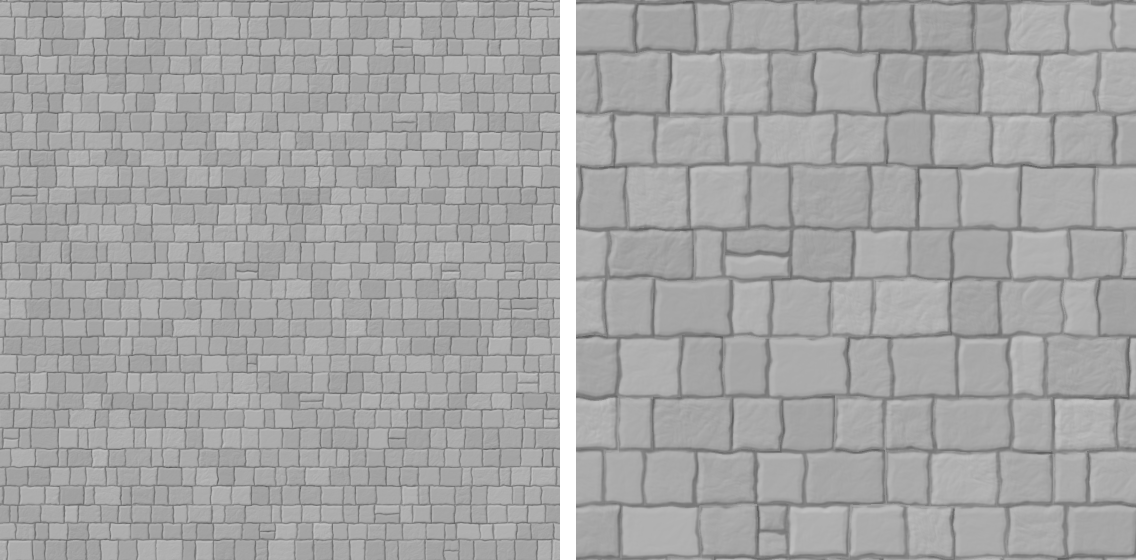
Left: the whole. Right: its middle third, enlarged.
Reproduce this texture map procedurally as a WebGL 1 fragment shader.

```glsl
precision highp float;
// Grey split-stone wall: thirty uneven courses of roughly square blocks.
// Jittered grid edges give the blocks, a rounded-box distance the joints and
// bevels, and a directional height difference lights the chiselled faces.

uniform vec2 u_resolution;

#define ROWS 30.0          // courses down the tile
#define COLS 30.0          // blocks along a course
#define ROW_JITTER 0.20    // unevenness of course heights
#define COL_JITTER 0.56    // unevenness of block widths
#define WOBBLE 0.07        // waviness of the joints
#define JOINT_WIDTH 0.055  // half width of the soft dark joint
#define JOINT_DEPTH 0.19   // darkening in the joint
#define BEVEL 0.13         // width of the worn block edge
#define ROUGHNESS 0.95     // height of the chisel marks
#define RELIEF 0.14        // strength of the lighting
#define TONE_SPREAD 0.065  // brightness change between blocks
#define STONE 0.662        // mean face brightness

float hash(vec2 p) {
  vec3 q = fract(vec3(p.xyx) * 0.1031);
  q += dot(q, q.yzx + 33.33);
  return fract((q.x + q.y) * q.z);
}

// Value noise that repeats after a whole number of cells.
float noise(vec2 p, float period) {
  vec2 i = floor(p);
  vec2 f = fract(p);
  f = f * f * (3.0 - 2.0 * f);
  vec2 a = mod(i, period);
  vec2 b = mod(i + 1.0, period);
  return mix(mix(hash(a), hash(vec2(b.x, a.y)), f.x),
             mix(hash(vec2(a.x, b.y)), hash(b), f.x), f.y);
}

// Fine stone grain with slanted, creased chisel marks.
float chisel(vec2 p) {
  float sum = 0.0;
  float amp = 0.5;
  p += 0.25 * noise(p * 2.0, 512.0);
  for (int i = 0; i < 4; i++) {
    sum += amp * abs(2.0 * noise(p * 3.0, 512.0) - 1.0);
    p = mat2(1.5, 1.1, -1.3, 1.6) * p + 7.3;
    amp *= 0.55;
  }
  return sum;
}

float rowEdge(float i) {
  return i + ROW_JITTER * (hash(vec2(mod(i, ROWS), 71.0)) - 0.5);
}

float colEdge(float i, float row) {
  return i + COL_JITTER * (hash(vec2(mod(i, COLS), row + 113.0)) - 0.5);
}

// Returns height, joint darkness and block tone at a point in grid units.
vec3 surface(vec2 p) {
  p += WOBBLE * (vec2(noise(p * 3.0, ROWS * 3.0),
                      noise(p.yx * 3.0 + 41.0, ROWS * 3.0)) - 0.5);

  // Course, then block within the course.
  float r = floor(p.y);
  r += step(rowEdge(r + 1.0), p.y) - step(p.y, rowEdge(r));
  float row = mod(r, ROWS);
  p.x += hash(vec2(row, 19.0)) * COLS;
  float c = floor(p.x);
  c += step(colEdge(c + 1.0, row), p.x) - step(p.x, colEdge(c, row));
  vec2 id = vec2(mod(c, COLS), row);
  vec2 low = vec2(colEdge(c, row), rowEdge(r));
  vec2 high = vec2(colEdge(c + 1.0, row), rowEdge(r + 1.0));

  // A few blocks are split into two thin ones.
  if (hash(id + 211.0) > 0.98) {
    float middle = mix(low.y, high.y, 0.5);
    if (p.y > middle) low.y = middle;
    else high.y = middle;
    id.y += step(middle, p.y) * 57.0;
  }

  // Distance inward from the rounded, slightly chipped outline.
  vec2 local = p - low;
  vec2 q = abs(p - 0.5 * (low + high)) - 0.5 * (high - low) + 0.07;
  float inset = 0.07 - length(max(q, 0.0)) - min(max(q.x, q.y), 0.0);
  vec2 grain = local + id * 3.17;
  float chip = noise(grain * 7.0, 512.0);
  inset -= 0.035 * chip * chip;

  float rough = mix(0.2, 1.0, hash(id + 307.0));
  float raised = mix(0.25, 0.85, hash(id + 401.0));
  vec2 tilt = vec2(hash(id + 503.0), hash(id + 601.0)) - 0.5;
  float height = raised * smoothstep(0.0, BEVEL, inset)
               + ROUGHNESS * rough * chisel(grain) + dot(tilt, local);
  float joint = 1.0 - smoothstep(0.0, JOINT_WIDTH, inset);
  joint *= mix(0.65, 1.0, noise(grain * 2.0, 512.0));
  return vec3(height, joint, hash(id + 701.0) - 0.5);
}

float shade(vec2 p) {
  vec3 here = surface(p);
  float toLight = surface(p + vec2(-0.03, 0.04)).x;
  float lit = clamp(RELIEF * (here.x - toLight), -0.11, 0.075);
  return STONE + TONE_SPREAD * here.z + lit - JOINT_DEPTH * here.y;
}

void main() {
  // Four samples per pixel smooth the joints and grain.
  float grey = 0.0;
  for (int i = 0; i < 4; i++) {
    vec2 offset = vec2(mod(float(i), 2.0), floor(float(i) * 0.5)) * 0.5 - 0.25;
    grey += 0.25 * shade((gl_FragCoord.xy + offset) / u_resolution * vec2(COLS, ROWS));
  }
  gl_FragColor = vec4(vec3(grey), 1.0);
}
```
